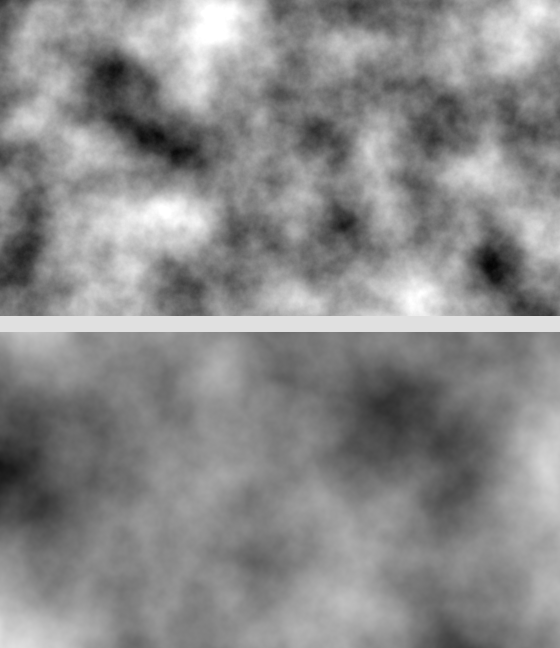
Top, the full canvas; bottom, a detail of the centre.
Write a WebGL 2 fragment shader that draws this texture.

```glsl
#version 300 es
precision highp float;
// Soft grey clouds built from fractal gradient noise.

uniform vec2 u_resolution;
out vec4 fragColor;

const int OCTAVES = 7;
const float CELLS_PER_HEIGHT = 3.2;
const float GAIN = 0.5;
const float MEAN_GREY = 0.565;
const float CONTRAST = 0.69;
const float DARK_SKEW = 0.15;

// Integer hash of a lattice cell, mapped to 0..1
float hash(ivec2 cell, uint seed) {
    uint h = uint(cell.x) * 1597334677u ^ uint(cell.y) * 3812015801u;
    h ^= seed * 2654435769u;
    h = (h ^ (h >> 16)) * 2146121005u;
    h = (h ^ (h >> 15)) * 2221713035u;
    h ^= h >> 16;
    return float(h >> 8) / 16777216.0;
}

// Unit gradient of a lattice corner, projected on the offset from it
float cornerSlope(ivec2 cell, vec2 offset, uint seed) {
    float angle = 6.28318 * hash(cell, seed);
    return dot(vec2(cos(angle), sin(angle)), offset);
}

float gradientNoise(vec2 p, uint seed) {
    ivec2 cell = ivec2(floor(p));
    vec2 f = fract(p);
    vec2 fade = f * f * f * (f * (f * 6.0 - 15.0) + 10.0);
    float a = cornerSlope(cell, f, seed);
    float b = cornerSlope(cell + ivec2(1, 0), f - vec2(1.0, 0.0), seed);
    float c = cornerSlope(cell + ivec2(0, 1), f - vec2(0.0, 1.0), seed);
    float d = cornerSlope(cell + ivec2(1, 1), f - vec2(1.0, 1.0), seed);
    return mix(mix(a, b, fade.x), mix(c, d, fade.x), fade.y);
}

// Sum of octaves; each is turned to hide the lattice directions
float fractalNoise(vec2 p, float gain) {
    const mat2 turnAndDouble = 2.0 * mat2(0.8, 0.6, -0.6, 0.8);
    float sum = 0.0;
    float amplitude = 1.0;
    for (int i = 0; i < OCTAVES; i++) {
        sum += amplitude * gradientNoise(p, uint(i) + 11u);
        p = turnAndDouble * p + vec2(3.7, 8.3);
        amplitude *= gain;
    }
    return sum;
}

// Maps noise to grey, with a longer tail towards black
float cloudGrey(float cloud, float mean, float contrast, float skew) {
    float bent = cloud - skew * (cloud * cloud - 0.06);
    return clamp(mean + contrast * bent, 0.0, 1.0);
}

void main() {
    vec2 uv = gl_FragCoord.xy / u_resolution.y;
    float cloud = fractalNoise(uv * CELLS_PER_HEIGHT + vec2(0.37, 0.61), GAIN);
    float grey = cloudGrey(cloud, MEAN_GREY, CONTRAST, DARK_SKEW);
    fragColor = vec4(vec3(grey), 1.0);
}
```
